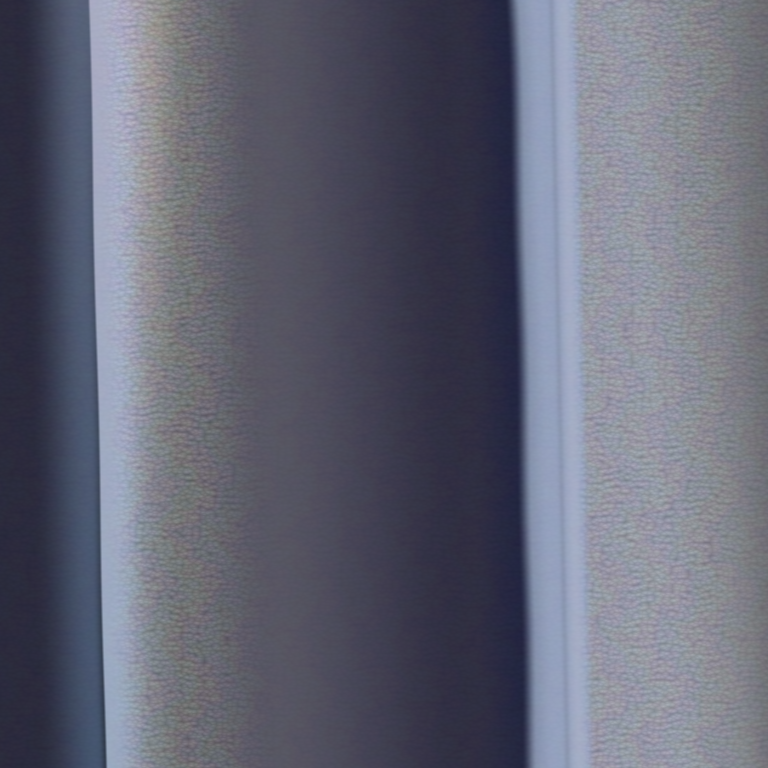
This texture is drawn by a WebGL 1 fragment shader. Its source:

```glsl
precision highp float;

uniform vec2 u_resolution;

const float TAU = 6.2831853;

vec2 hash2(vec2 p) {
  vec2 q = vec2(dot(p, vec2(127.1, 311.7)), dot(p, vec2(269.5, 183.3)));
  return fract(sin(q) * 43758.55);
}

// Distance to the nearest scattered cell centre
float cellNoise(vec2 p) {
  vec2 cell = floor(p);
  vec2 local = fract(p);
  float nearest = 2.0;
  for (int j = -1; j <= 1; j++) {
    for (int i = -1; i <= 1; i++) {
      vec2 offset = vec2(float(i), float(j));
      vec2 delta = offset + hash2(cell + offset) - local;
      nearest = min(nearest, dot(delta, delta));
    }
  }
  return sqrt(nearest);
}

vec3 ramp(vec3 base, vec3 next, float from, float to, float x) {
  return mix(base, next, smoothstep(from, to, x));
}

float band(float x, float center, float width) {
  float d = (x - center) / width;
  return exp(-d * d);
}

// Fine horizontal threads bent by slow waves
float weave(vec2 p) {
  float bend = 1.3 * sin(p.x * 67.0 + p.y * 19.0)
             + 0.9 * sin(p.x * 151.0 - p.y * 43.0)
             + 0.6 * sin(p.y * 97.0 + p.x * 31.0);
  return sin(p.y * TAU * 112.0 + bend) * (0.65 + 0.35 * sin(p.x * 290.0 + bend * 2.0));
}

vec3 leftFold(float x, float edge, float drop) {
  vec3 c = vec3(0.165, 0.165, 0.235);
  float start = mix(0.025, 0.05, drop);
  c = ramp(c, mix(vec3(0.34, 0.38, 0.47), vec3(0.27, 0.33, 0.43), drop), start, edge - 0.012, x);
  return c * (1.0 - 0.35 * drop * band(x, edge, 0.006));
}

vec3 middleFold(float u, float drop) {
  vec3 c = mix(vec3(0.66, 0.67, 0.76), vec3(0.60, 0.66, 0.75), drop);
  vec3 warm = mix(vec3(0.60, 0.58, 0.575), vec3(0.49, 0.50, 0.53), smoothstep(0.0, 0.75, drop));
  float turn = mix(0.075, 0.052, drop);
  c = ramp(c, warm, turn - 0.04, turn + 0.015, u);
  c = ramp(c, mix(vec3(0.47, 0.47, 0.48), vec3(0.42, 0.42, 0.44), drop), turn, turn + 0.05, u);
  c = ramp(c, vec3(0.34, 0.335, 0.385), 0.10, 0.22, u);
  c = ramp(c, vec3(0.285, 0.28, 0.345), 0.22, 0.34, u);
  c = ramp(c, vec3(0.185, 0.18, 0.255), 0.29, 0.47, u);
  return ramp(c, vec3(0.135, 0.145, 0.25), 0.48, 0.55, u);
}

vec3 rightFold(float x, float edge, float seam, float drop) {
  vec3 c = ramp(vec3(0.50, 0.55, 0.65), vec3(0.58, 0.63, 0.74), edge, edge + 0.035, x);
  c = mix(c, vec3(0.66, 0.69, 0.78), 0.75 * band(x, seam, 0.011));
  c *= 1.0 - 0.07 * band(x, seam - 0.016, 0.004);
  c = ramp(c, vec3(0.575, 0.585, 0.635), seam + 0.008, seam + 0.022, x);
  float shade = mix(0.84, 0.91, drop);
  c = ramp(c, vec3(0.51, 0.515, 0.54), shade - 0.04, shade + 0.08, x);
  return ramp(c, vec3(0.40, 0.40, 0.425), shade + 0.05, 1.03, x);
}

void main() {
  vec2 p = gl_FragCoord.xy / u_resolution;
  float drop = 1.0 - p.y;
  float pixel = 1.0 / u_resolution.x;

  // Gently slanted fold borders
  float leftEdge = 0.116 + 0.022 * drop + 0.0008 * sin(drop * 14.0);
  float rightEdge = 0.664 + 0.0235 * pow(drop, 0.75) + 0.001 * sin(drop * 17.0);
  float seam = 0.734 + 0.021 * drop;
  float u = p.x - leftEdge;

  // Folds, with a crisp left border and a soft right one
  float crisp = max(0.0022, pixel);
  vec3 color = leftFold(p.x, leftEdge, drop);
  color = mix(color, middleFold(u, drop), smoothstep(-crisp, crisp, u));
  float lit = smoothstep(rightEdge - 0.007, rightEdge + 0.013, p.x);
  color = mix(color, rightFold(p.x, rightEdge, seam, drop), lit);

  // Cloth relief, strongest on the lit textured faces
  float middleCloth = smoothstep(0.005, 0.05, u) * (1.0 - smoothstep(0.12, 0.23, u));
  float rightCloth = smoothstep(seam, seam + 0.025, p.x) * (1.0 - 0.6 * smoothstep(0.9, 1.0, p.x));
  float cloth = max(middleCloth, rightCloth);
  float grain = cellNoise(p * vec2(135.0, 235.0)) - 0.5;
  float mottle = cellNoise(p * vec2(38.0, 52.0) + 9.0) - 0.5;
  color += weave(p) * (0.003 + 0.027 * cloth);
  color -= grain * (0.014 + 0.085 * cloth);
  color -= mottle * (0.008 + 0.018 * cloth);

  // Faint coloured mottling
  vec3 tint = sin(vec3(0.0, 2.1, 4.2) + p.x * 83.0 + 2.0 * sin(p.y * 47.0) + mottle * 5.0);
  color += tint * (0.004 + 0.008 * cloth);

  gl_FragColor = vec4(clamp(color, 0.0, 1.0), 1.0);
}
```
